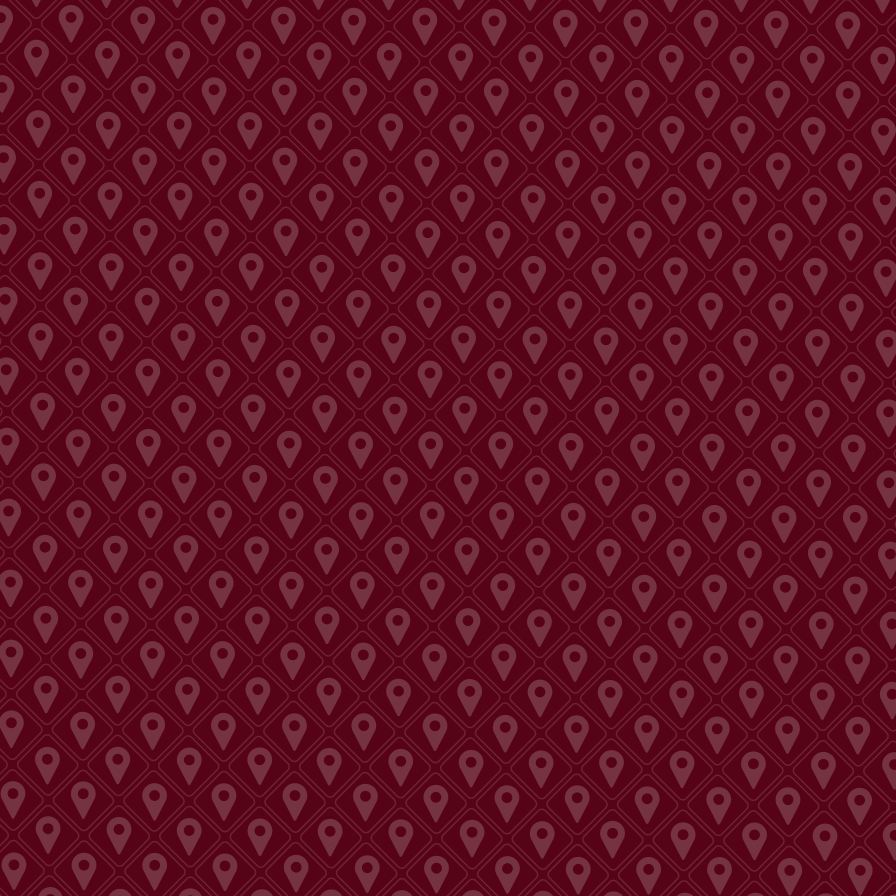
A three.js fragment shader for this pattern:

```glsl
// Staggered map pins on a dark maroon ground, each framed by a thin rounded diamond.
// A slightly skewed diagonal lattice finds the cell; distance functions draw the
// frame and the pin, and a hash nudges each pin a little off its lattice point.

varying vec2 vUv;

const vec3 GROUND_COLOR = vec3(0.34, 0.01, 0.09);
const vec3 FRAME_COLOR  = vec3(0.43, 0.13, 0.20);
const vec3 PIN_COLOR    = vec3(0.46, 0.20, 0.26);

// Lattice: about 12.7 pins across and down, plus the staggered rows between
const vec2 STEP_ACROSS  = vec2(0.0787, -0.0006);
const vec2 STEP_UP      = vec2(-0.0012, 0.0788);
const vec2 ANCHOR       = vec2(0.5182, 0.6155);

const float CELL_SIDE   = 0.0557;
const float FRAME_HALF  = 0.0253;
const float FRAME_ROUND = 0.0055;
const float FRAME_WIDTH = 0.0017;

const float BULB_RADIUS = 0.0138;
const float HOLE_RADIUS = 0.0060;
const float TIP_RADIUS  = 0.0016;
const float TIP_DROP    = 0.0264;
const float BULB_RISE   = 0.0069;
const float PIN_JITTER  = 0.0016;

float hash(vec2 p) {
  return fract(sin(dot(p, vec2(127.1, 311.7))) * 43758.5453);
}

float cross2(vec2 a, vec2 b) {
  return a.x * b.y - a.y * b.x;
}

float roundedSquare(vec2 p, float halfSide, float radius) {
  vec2 d = abs(p) - halfSide + radius;
  return length(max(d, 0.0)) + min(max(d.x, d.y), 0.0) - radius;
}

// Bulb at the origin tapering straight down to a small round tip
float teardrop(vec2 p) {
  p = vec2(abs(p.x), -p.y);
  float slope = (BULB_RADIUS - TIP_RADIUS) / TIP_DROP;
  float rise = sqrt(1.0 - slope * slope);
  float along = dot(p, vec2(-slope, rise));
  if (along < 0.0) return length(p) - BULB_RADIUS;
  if (along > rise * TIP_DROP) return length(p - vec2(0.0, TIP_DROP)) - TIP_RADIUS;
  return dot(p, vec2(rise, slope)) - BULB_RADIUS;
}

float pin(vec2 p) {
  return max(teardrop(p), HOLE_RADIUS - length(p));
}

float coverage(float dist, float pixel) {
  return clamp(0.5 - dist / pixel, 0.0, 1.0);
}

void main() {
  float pixel = max(fwidth(vUv.x), fwidth(vUv.y));

  // Diagonal lattice coordinates and nearest cell
  vec2 axisU = 0.5 * (STEP_ACROSS + STEP_UP);
  vec2 axisV = 0.5 * (STEP_ACROSS - STEP_UP);
  vec2 p = vUv - ANCHOR;
  vec2 grid = vec2(cross2(p, axisV), cross2(axisU, p)) / cross2(axisU, axisV);
  vec2 cell = floor(grid + 0.5);

  // Diamond outline
  float edge = roundedSquare((grid - cell) * CELL_SIDE, FRAME_HALF, FRAME_ROUND);
  float frame = coverage(abs(edge) - 0.5 * FRAME_WIDTH, pixel);

  // Pin with its small offset
  vec2 jitter = vec2(hash(cell), hash(cell + 19.7)) - 0.5;
  vec2 local = p - cell.x * axisU - cell.y * axisV - PIN_JITTER * jitter;
  float marker = coverage(pin(local - vec2(0.0, BULB_RISE)), pixel);

  vec3 color = mix(GROUND_COLOR, FRAME_COLOR, frame);
  color = mix(color, PIN_COLOR, marker);
  gl_FragColor = vec4(color, 1.0);
}
```
